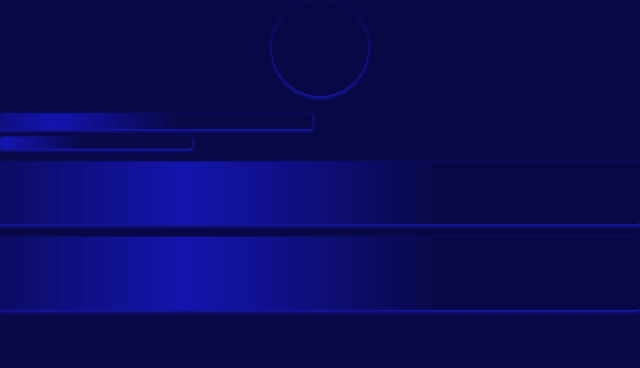
Reproduce this background procedurally as a Shadertoy shader.

```glsl
// A dark navy panel of loading placeholders: one disc above four rounded bars.
// Each shape is a distance function with a soft shadow dropped below it,
// and each bar is filled by a linear sheen whose span follows its width.

const vec3 NAVY  = vec3(0.032, 0.032, 0.277);
const vec3 SHEEN = vec3(0.080, 0.080, 0.685);
const vec3 GLOW  = vec3(0.105, 0.105, 0.770);

// Lengths are in canvas heights unless stated otherwise.
const float DISC_Y       = 0.870;
const float DISC_RADIUS  = 0.131;
const float CORNER       = 0.009;
const float SHADOW_DROP  = 0.0045;
const float SHADOW_BLUR  = 0.0109;
const float SHEEN_HALF   = 0.4;     // half span, as a share of the bar width
const float SHEEN_START  = -0.192;  // left end of the sheen

// Bars: width as a share of the canvas, centre height, half thickness.
const int BAR_COUNT = 4;
const vec3 BARS[BAR_COUNT] = vec3[](
    vec3(0.488, 0.6708, 0.0215),
    vec3(0.300, 0.6126, 0.0164),
    vec3(1.000, 0.4760, 0.0851),
    vec3(1.000, 0.2570, 0.0991));

float discDistance(vec2 p) {
    return length(p) - DISC_RADIUS;
}

float roundedBoxDistance(vec2 p, vec2 halfSize) {
    vec2 q = abs(p) - halfSize + CORNER;
    return length(max(q, 0.0)) + min(max(q.x, q.y), 0.0) - CORNER;
}

// Coverage of a shape with an edge about one pixel wide.
float coverage(float dist) {
    return clamp(0.5 - dist * iResolution.y, 0.0, 1.0);
}

float shadow(float dist) {
    return 1.0 - smoothstep(-SHADOW_BLUR, SHADOW_BLUR, dist);
}

// Lay down the dropped shadow, then the shape's own fill over it.
vec3 paint(vec3 base, vec3 fill, float dist, float droppedDist) {
    vec3 lit = mix(base, GLOW, shadow(droppedDist));
    return mix(lit, fill, coverage(dist));
}

// Triangular ramp: navy, bright, navy.
vec3 sheenFill(float x, float width) {
    float halfSpan = SHEEN_HALF * width;
    float ramp = 1.0 - abs(x - SHEEN_START - halfSpan) / halfSpan;
    return mix(NAVY, SHEEN, clamp(ramp, 0.0, 1.0));
}

void mainImage(out vec4 fragColor, in vec2 fragCoord) {
    vec2 p = fragCoord / iResolution.y;
    float aspect = iResolution.x / iResolution.y;
    vec2 drop = vec2(0.0, SHADOW_DROP);
    vec3 color = NAVY;

    // Disc
    vec2 fromDisc = p - vec2(0.5 * aspect, DISC_Y);
    color = paint(color, NAVY, discDistance(fromDisc), discDistance(fromDisc + drop));

    // Bars, all starting at the left edge
    for (int i = 0; i < BAR_COUNT; i++) {
        float width = BARS[i].x * aspect;
        vec2 halfSize = vec2(0.5 * width, BARS[i].z);
        vec2 fromBar = p - vec2(halfSize.x, BARS[i].y);
        color = paint(color, sheenFill(p.x, width),
                      roundedBoxDistance(fromBar, halfSize),
                      roundedBoxDistance(fromBar + drop, halfSize));
    }

    fragColor = vec4(color, 1.0);
}
```
